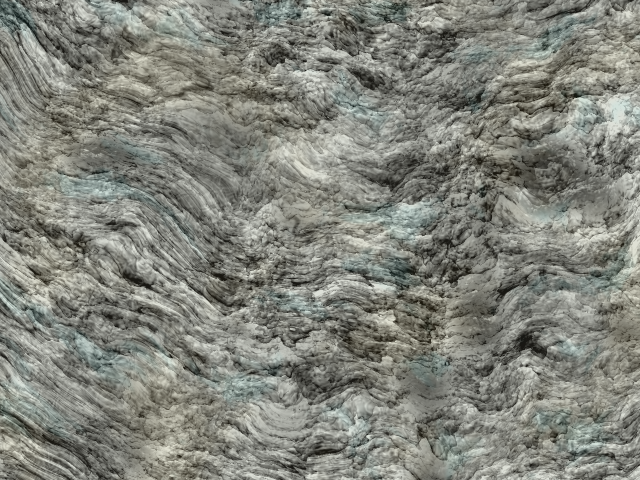
Write a Shadertoy shader that draws this texture.

```glsl
// Weathered grey-olive rock face under soft light from above.
// Folded strata carry embossed billow noise, ragged Voronoi chips,
// shaded hollows, thin cracks and mineral stains.

const vec3 SHADOW_ROCK = vec3(0.24, 0.24, 0.22);
const vec3 LIGHT_ROCK  = vec3(0.72, 0.73, 0.70);
const vec3 COOL_STAIN  = vec3(-0.045, 0.005, 0.015);
const vec3 WARM_STAIN  = vec3(0.014, 0.0, -0.028);
const float BASE_TONE  = 0.572;
const float CONTRAST   = 1.1;
const float RELIEF     = 0.23;   // strength of embossed lumps
const float CHIP_TILT  = 0.062;  // tone spread between chips
const float CHIP_ROUND = 0.08;   // shading across one chip
const float UNDERCUT   = 0.13;   // shadow below a chip
const float GRAIN      = 0.20;
const float HOLLOW     = 0.20;
const float CRACK      = 0.20;
const vec2 STRETCH     = vec2(0.85, 1.3);   // flattens features along strata
const vec2 LIGHT_STEP  = vec2(-0.18, 0.42); // towards the light
const int OCTAVES = 6;
const int CHIP_LAYERS = 3;
const int SAMPLES = 2;           // antialiasing grid per axis

// Integer hash of a lattice cell, two values in 0..1
vec2 hash2(vec2 cell) {
    uvec2 v = uvec2(ivec2(cell)) * 1664525u + 1013904223u;
    for (int i = 0; i < 2; i++) {
        v.x += v.y * 1664525u;
        v.y += v.x * 1664525u;
        v ^= v >> 16u;
    }
    return vec2(v & 65535u) / 65535.0;
}

float cornerSlope(vec2 cell, vec2 corner, vec2 f) {
    return dot(hash2(cell + corner) * 2.0 - 1.0, f - corner);
}

// Gradient noise, centred on zero
float noise(vec2 p) {
    vec2 cell = floor(p), f = p - cell;
    vec2 u = f * f * f * (f * (f * 6.0 - 15.0) + 10.0);
    return mix(mix(cornerSlope(cell, vec2(0, 0), f), cornerSlope(cell, vec2(1, 0), f), u.x),
               mix(cornerSlope(cell, vec2(0, 1), f), cornerSlope(cell, vec2(1, 1), f), u.x), u.y);
}

vec2 noise2(vec2 p) {
    return vec2(noise(p), noise(p + vec2(37.3, 71.9)));
}

// Strata fall from the left, then rise to the right
vec2 foldStrata(vec2 p) {
    float bend = p.x - 0.8;
    vec2 q = vec2(p.x + 0.25 * p.y, p.y - 0.42 * bend * bend);
    return q + 0.11 * noise2(p * 3.1) + 0.03 * noise2(p * 11.0 + 5.0);
}

// Slope towards the light, summed over octaves of sharp-creased lumps
float emboss(vec2 q) {
    float sum = 0.0, freq = 5.0;
    for (int i = 0; i < OCTAVES; i++) {
        vec2 s = q * freq * STRETCH + float(i) * vec2(17.3, 9.7);
        s.x += 0.5 * sum;
        sum += abs(noise(s)) - abs(noise(s + LIGHT_STEP));
        freq *= 1.9;
    }
    return sum;
}

// Tilted angular chips with a shadow along their lower rims
float chips(vec2 s) {
    s += 0.4 * noise2(s * 1.7) + 0.22 * noise2(s * 4.3);
    vec2 cell = floor(s), nearestOffset = vec2(0.0), nearestCell = cell;
    float near = 9.0, second = 9.0;
    for (int y = -1; y <= 1; y++)
    for (int x = -1; x <= 1; x++) {
        vec2 c = cell + vec2(x, y);
        vec2 offset = s - c - hash2(c);
        float d = length(offset);
        if (d < near) {
            second = near;
            near = d;
            nearestOffset = offset;
            nearestCell = c;
        } else second = min(second, d);
    }
    vec2 rnd = hash2(nearestCell + 211.0);
    float rim = 1.0 - smoothstep(0.02, 0.2, second - near);
    float below = smoothstep(-0.05, 0.4, -nearestOffset.y);
    return CHIP_TILT * (2.0 * rnd.x - 1.0) + CHIP_ROUND * nearestOffset.y
         - UNDERCUT * rim * below * (0.4 + 1.2 * rnd.y);
}

vec3 rockFace(vec2 p) {
    vec2 q = foldStrata(p);

    // Relief, rougher in some areas than in others
    float detail = RELIEF * emboss(q), freq = 11.0;
    for (int i = 0; i < CHIP_LAYERS; i++) {
        detail += chips(q * freq * STRETCH + float(i) * 43.0);
        freq *= 2.15;
    }
    detail += GRAIN * noise(p * 150.0 + 3.0 * noise2(p * 40.0));
    detail *= 1.0 + 0.7 * noise(p * 3.7 + 60.0);

    // Broad light, hollows and gated cracks
    float broad = 0.12 * noise(p * 2.6 + 8.0);
    float hollow = smoothstep(0.2, 0.5, noise(q * vec2(5.0, 6.5) + 21.0) + 0.8 * detail);
    float seam = abs(noise(q * vec2(3.2, 5.0) + 91.0 + 0.12 * noise2(q * 30.0)));
    float crack = (1.0 - smoothstep(0.005, 0.025, seam)) * smoothstep(0.05, 0.2, noise(p * 7.0 + 33.0));
    float tone = BASE_TONE + CONTRAST * (detail + broad - HOLLOW * hollow - CRACK * crack);
    tone = clamp(tone, 0.09, 0.88);

    // Stone colour with green-blue and ochre stains
    vec3 rock = mix(SHADOW_ROCK, LIGHT_ROCK, (tone - SHADOW_ROCK.g) / (LIGHT_ROCK.g - SHADOW_ROCK.g));
    float cool = smoothstep(0.12, 0.4, noise(q * vec2(6.0, 10.0) + 130.0) + 0.3 * noise(q * 35.0));
    float warm = smoothstep(-0.1, 0.4, noise(p * 4.3 + 160.0) + 0.25 * noise(p * 26.0));
    return rock + COOL_STAIN * cool + WARM_STAIN * warm;
}

void mainImage(out vec4 fragColor, in vec2 fragCoord) {
    vec3 color = vec3(0.0);
    for (int j = 0; j < SAMPLES; j++)
    for (int i = 0; i < SAMPLES; i++) {
        vec2 jitter = (vec2(i, j) + 0.5) / float(SAMPLES) - 0.5;
        color += rockFace((fragCoord + jitter) / iResolution.y);
    }
    fragColor = vec4(color / float(SAMPLES * SAMPLES), 1.0);
}
```
